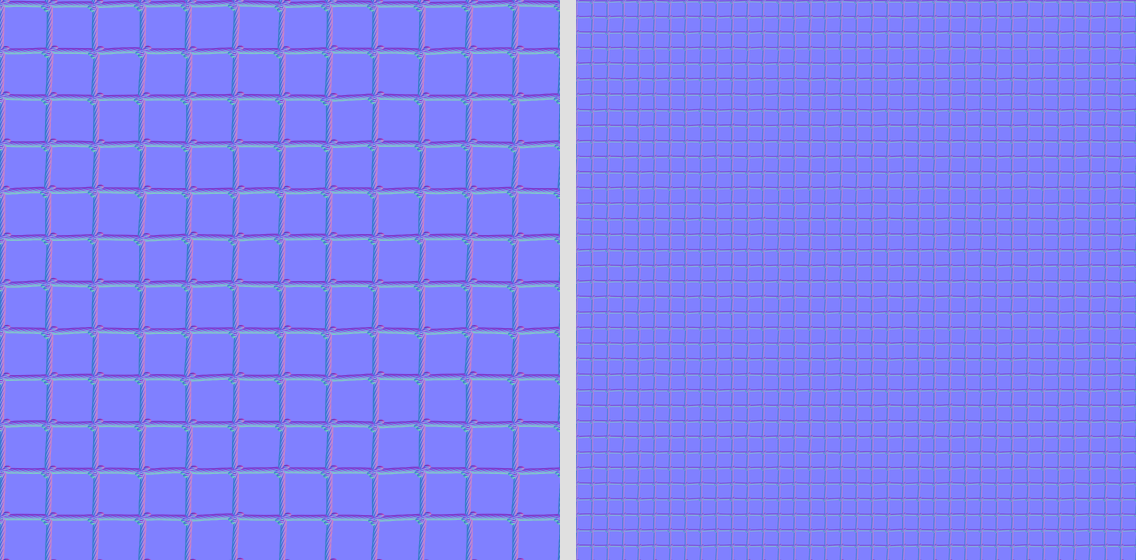
Left, the tile; right, the same tile 3 across and 3 down.
Reproduce this texture map procedurally as a Shadertoy shader.

```glsl
const float CELLS = 12.0;

// Wrapping gradient noise, one lattice point per cell
vec2 latticeGradient(vec2 i) {
    i = mod(i, CELLS);
    vec3 h = fract(i.xyx * vec3(0.1031, 0.1030, 0.0973));
    h += dot(h, h.yzx + 33.33);
    float a = 6.2832 * fract((h.x + h.y) * h.z);
    return vec2(cos(a), sin(a));
}

float gradientNoise(vec2 p) {
    vec2 i = floor(p), f = p - i;
    vec2 u = f * f * f * (f * (f * 6.0 - 15.0) + 10.0);
    vec2 e = vec2(1, 0);
    float a = dot(latticeGradient(i), f);
    float b = dot(latticeGradient(i + e.xy), f - e.xy);
    float c = dot(latticeGradient(i + e.yx), f - e.yx);
    float d = dot(latticeGradient(i + e.xx), f - e.xx);
    return mix(mix(a, b, u.x), mix(c, d, u.x), u.y);
}

// Rounded cord with twisted strands
float ropeHeight(float across, float along, float twist) {
    float radius = 0.064;
    float w = across / radius;
    float strand = abs(sin(3.1416 * (8.0 * along + twist * w)));
    return radius * (1.0 - w * w) * (0.7 + 0.34 * strand);
}

// Ridged ellipsoid, one loop of a knot
float lobeHeight(vec2 p, vec2 radii, float angle) {
    float c = cos(angle), s = sin(angle);
    vec2 q = vec2(c * p.x + s * p.y, c * p.y - s * p.x) / radii;
    float d = 1.0 - dot(q, q);
    float ridge = abs(sin(4.0 * q.y + 1.5 * q.x));
    return radii.y * d * (0.7 + 0.35 * ridge) + 0.02 * smoothstep(0.0, 0.6, d);
}

float netHeight(vec2 p) {
    vec2 q = p - vec2(0.05, -0.085);
    vec2 c = q - floor(q + 0.5);
    // Each span leans a little between its knots
    vec2 lean = vec2(0.035, 0.015) * (fract(q.yx) - 0.5);
    float h = max(0.0, ropeHeight(c.x - lean.x, q.y, -1.1));
    h = max(h, ropeHeight(c.y - lean.y, q.x, 1.2));
    // Knot: centre wrap, upper right loop, lower left loops
    h = max(h, lobeHeight(c, vec2(0.11, 0.06), 0.5));
    h = max(h, lobeHeight(c - vec2(0.095, 0.06), vec2(0.085, 0.05), 0.1));
    h = max(h, lobeHeight(c + vec2(0.09, 0.035), vec2(0.085, 0.06), 0.3));
    return max(h, lobeHeight(c + vec2(0.04, 0.095), vec2(0.075, 0.065), 0.4));
}

vec3 netNormal(vec2 p) {
    vec2 e = vec2(0.006, 0.0);
    float h = netHeight(p);
    vec2 slope = vec2(netHeight(p + e.xy) - h, netHeight(p + e.yx) - h) / e.x;
    // Green points down the canvas
    return normalize(vec3(-slope.x, slope.y, 1.0));
}

void mainImage(out vec4 fragColor, in vec2 fragCoord) {
    vec2 p = CELLS * fragCoord / iResolution.xy;
    vec2 pixel = CELLS / iResolution.xy;

    // Uneven hang of the cords
    vec2 sag = vec2(gradientNoise(p + vec2(0.37, 0.61)),
                    gradientNoise(p + vec2(5.43, 7.29)));
    p += 0.04 * sag;

    // Average 3 by 3 normals around the pixel
    vec3 normal = vec3(0.0);
    for (int y = -1; y <= 1; y++)
        for (int x = -1; x <= 1; x++)
            normal += netNormal(p + vec2(x, y) * pixel * 0.4) / 9.0;

    // Soften the sideways tilt
    normal.xy *= 0.68;
    fragColor = vec4(0.5 + 0.5 * normal, 1.0);
}
```
